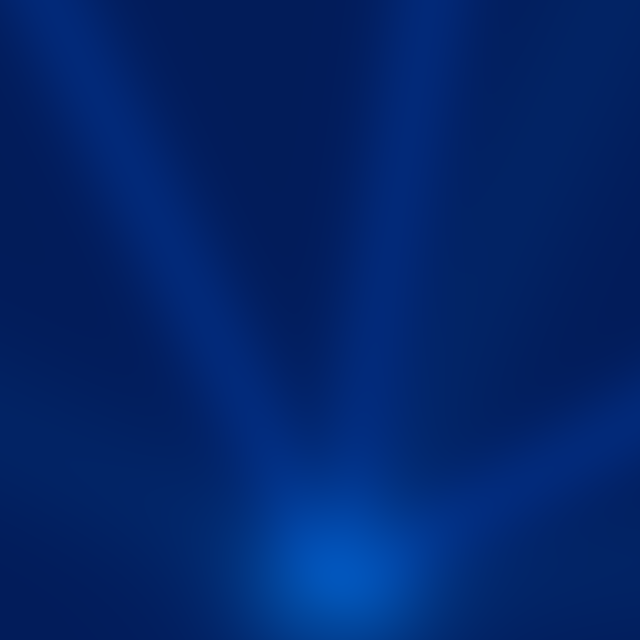
Write a WebGL 1 fragment shader that draws this background.

```glsl
precision highp float;
// Deep blue backdrop: soft light beams fan out from a bright glow near the
// bottom edge. Each beam is a Gaussian of the distance to a ray; broad faint
// beams tint the gaps, and two radial Gaussians form the glow and its halo.

#define SOURCE vec2(0.527, 0.082)
#define BEAM_ANGLES vec3(116.0, 81.0, 29.0)
#define HAZE_ANGLES vec3(155.0, 65.0, 5.0)
#define BEAM_WIDTH 0.076
#define HAZE_WIDTH 0.125
#define GLOW_RADIUS 0.142
#define HALO_RADIUS 0.28
#define NIGHT_COLOR vec3(0.006, 0.108, 0.350)
#define BEAM_TINT vec3(0.0, 0.052, 0.120)
#define HAZE_TINT vec3(0.0, 0.030, 0.042)
#define GLOW_TINT vec3(0.0, 0.170, 0.260)
#define HALO_TINT vec3(0.0, 0.018, 0.035)

uniform vec2 u_resolution;

float gaussian(float dist, float width) {
  float t = dist / width;
  return exp(-t * t);
}

// Soft ray that starts at the source and widens slightly on its way
float beam(vec2 p, float degrees, float width) {
  float angle = radians(degrees);
  vec2 dir = vec2(cos(angle), sin(angle));
  float along = dot(p, dir);
  float across = dir.x * p.y - dir.y * p.x;
  float spread = width * (0.95 + 0.12 * max(along, 0.0));
  return gaussian(across, spread) * smoothstep(-0.06, 0.12, along);
}

// Screen blend of three beams, so that overlaps do not burn out
float fan(vec2 p, vec3 angles, float width) {
  float shade = 1.0;
  for (int i = 0; i < 3; i++) {
    shade *= 1.0 - beam(p, angles[i], width);
  }
  return 1.0 - shade;
}

void main() {
  vec2 p = gl_FragCoord.xy / u_resolution - SOURCE;
  float radius = length(p);

  // Beams cover the haze where both meet
  float beams = fan(p, BEAM_ANGLES, BEAM_WIDTH);
  float haze = fan(p, HAZE_ANGLES, HAZE_WIDTH) * (1.0 - beams);
  vec3 color = NIGHT_COLOR + BEAM_TINT * beams + HAZE_TINT * haze;

  // Light source
  color += GLOW_TINT * gaussian(radius, GLOW_RADIUS);
  color += HALO_TINT * gaussian(radius, HALO_RADIUS);

  gl_FragColor = vec4(color, 1.0);
}
```
